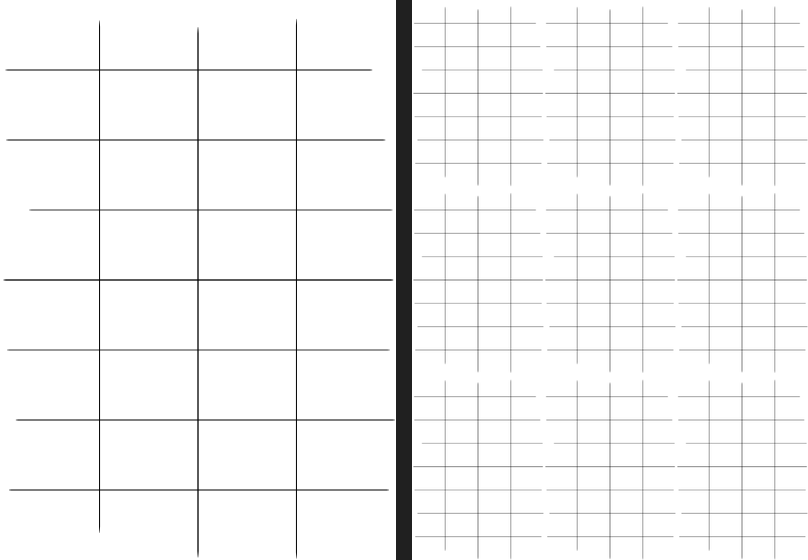
Left: one tile. Right: repeated 3 by 3.
A Shadertoy shader for this pattern:

```glsl
const int COLUMNS = 4;
const int ROWS = 8;
const float COLUMN_STEP = 0.2486;   // share of the canvas width
const float LINE_WIDTH = 0.0018;    // share of the canvas height
const float COLUMN_TAPER = 0.012;
const float ROW_TAPER = 0.005;
const vec3 PAPER = vec3(1.0);
const vec3 INK = vec3(0.0);

// Each stroke: gap before its start, gap after its end, weight.
const vec3 COLUMN_STROKES[COLUMNS - 1] = vec3[](
    vec3(0.048, 0.036, 1.0),
    vec3(0.004, 0.048, 1.28),
    vec3(0.002, 0.033, 1.0));
const vec3 ROW_STROKES[ROWS - 1] = vec3[](
    vec3(0.022, 0.017, 1.0),
    vec3(0.039, 0.002, 1.0),
    vec3(0.017, 0.015, 0.8),
    vec3(0.008, 0.006, 1.28),
    vec3(0.073, 0.008, 0.8),
    vec3(0.015, 0.026, 1.0),
    vec3(0.013, 0.059, 1.0));

// Share of a pixel-wide window covered by a band at a signed offset.
float bandCoverage(float offset, float halfWidth, float pixel) {
    float low = max(offset - halfWidth, -0.5 * pixel);
    float high = min(offset + halfWidth, 0.5 * pixel);
    return max(high - low, 0.0) / pixel;
}

// A pen stroke that thins towards both ends; lengths in canvas heights.
float strokeCoverage(float across, float along, float span, vec3 stroke,
                     float taper, float pixel) {
    float inset = min(along - stroke.x * span, (1.0 - stroke.y) * span - along);
    float thinning = sqrt(clamp(inset / taper, 0.0, 1.0));
    float halfWidth = 0.5 * LINE_WIDTH * stroke.z * thinning;
    float endFade = clamp(inset / pixel + 0.5, 0.0, 1.0);
    return endFade * bandCoverage(across, halfWidth, pixel);
}

void mainImage(out vec4 fragColor, in vec2 fragCoord) {
    float pixel = 1.0 / iResolution.y;
    float aspect = iResolution.x * pixel;
    vec2 position = fragCoord * pixel;
    float clearPaper = 1.0;

    // Upright strokes, spaced evenly about the middle
    for (int i = 1; i < COLUMNS; i++) {
        float center = 0.5 + (float(i) - 0.5 * float(COLUMNS)) * COLUMN_STEP;
        clearPaper *= 1.0 - strokeCoverage(position.x - center * aspect, position.y,
            1.0, COLUMN_STROKES[i - 1], COLUMN_TAPER, pixel);
    }

    // Level strokes
    for (int i = 1; i < ROWS; i++) {
        float center = float(i) / float(ROWS);
        clearPaper *= 1.0 - strokeCoverage(position.y - center, position.x,
            aspect, ROW_STROKES[i - 1], ROW_TAPER, pixel);
    }

    fragColor = vec4(mix(INK, PAPER, clearPaper), 1.0);
}
```
